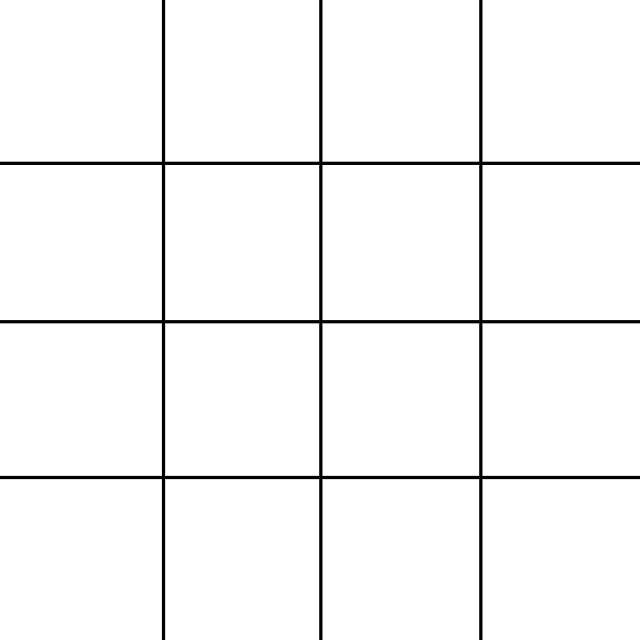
This pattern is drawn by a WebGL 2 fragment shader. Its source:

```glsl
#version 300 es
precision highp float;

#define CELLS 4
#define LINE_WIDTH 0.0051
#define COLUMN_SHIFT vec3(0.0055, 0.0013, 0.0013)
#define ROW_SHIFT vec3(0.0039, -0.0027, -0.0052)
#define PAPER vec3(1.0)
#define INK vec3(0.0)

uniform vec2 u_resolution;
out vec4 fragColor;

// Shortest distance between two coordinates on the wrapping canvas
vec2 wrappedDistance(vec2 a, vec2 b) {
    return abs(fract(a - b + 0.5) - 0.5);
}

// Line coverage on each axis, softened over one pixel
vec2 lineCoverage(vec2 dist, vec2 pixel) {
    return clamp((0.5 * LINE_WIDTH - dist) / pixel + 0.5, 0.0, 1.0);
}

void main() {
    vec2 uv = gl_FragCoord.xy / u_resolution;
    vec2 pixel = 1.0 / u_resolution;

    // Interior rules only, each slightly off its even spacing
    vec2 nearest = vec2(1.0);
    for (int i = 1; i < CELLS; i++) {
        vec2 shift = vec2(COLUMN_SHIFT[i - 1], ROW_SHIFT[i - 1]);
        vec2 center = vec2(float(i) / float(CELLS)) + shift;
        nearest = min(nearest, wrappedDistance(uv, center));
    }

    // Union of vertical and horizontal rules
    vec2 coverage = lineCoverage(nearest, pixel);
    float ink = max(coverage.x, coverage.y);
    fragColor = vec4(mix(PAPER, INK, ink), 1.0);
}
```
